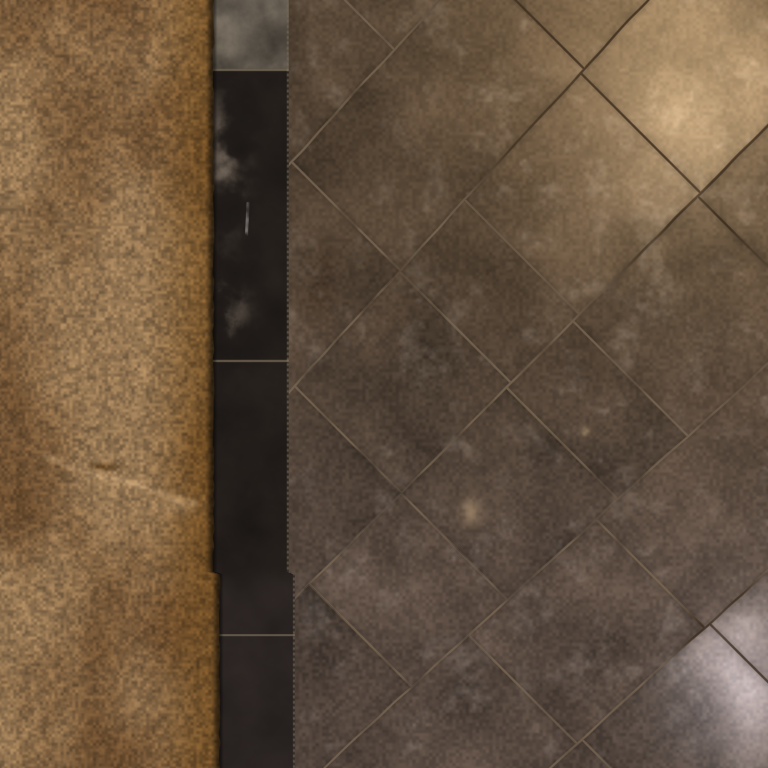
This texture is drawn by a WebGL 2 fragment shader. Its source:

```glsl
#version 300 es
precision highp float;
uniform vec2 u_resolution;
out vec4 fragColor;

const int JOINTS_PER_BAND = 5;
const float NONE = 9.0;
// Cross joints of the six diagonal tile bands
const float JOINTS[30] = float[30](
  0.449, NONE, NONE, NONE, NONE,
  0.671, 0.169, NONE, NONE, NONE,
  0.661, 0.345, 0.167, -0.119, NONE,
  0.653, 0.328, 0.155, -0.120, -0.358,
  0.100, -0.217, NONE, NONE, NONE,
  0.112, -0.205, NONE, NONE, NONE);

float hash(vec2 p) {
  p = fract(p * vec2(0.1031, 0.1137));
  p += dot(p, p.yx + 33.33);
  return fract((p.x + p.y) * p.x * 7.31 + p.y * 91.7);
}

float noise(vec2 p) {
  vec2 i = floor(p), f = fract(p);
  f = f * f * (3.0 - 2.0 * f);
  return mix(mix(hash(i), hash(i + vec2(1, 0)), f.x),
             mix(hash(i + vec2(0, 1)), hash(i + vec2(1, 1)), f.x), f.y);
}

float fbm(vec2 p) {
  float sum = 0.0, amp = 0.5;
  for (int i = 0; i < 5; i++) {
    sum += amp * noise(p);
    p = mat2(1.6, 1.2, -1.2, 1.6) * p + 17.3;
    amp *= 0.5;
  }
  return sum;
}

float glow(vec2 p, vec2 center, vec2 radius) {
  vec2 q = (p - center) / radius;
  return exp(-dot(q, q));
}

float stroke(float dist, float halfWidth, float blur) {
  return 1.0 - smoothstep(halfWidth - blur, halfWidth + blur, abs(dist));
}

float segment(vec2 p, vec2 a, vec2 b) {
  vec2 ab = b - a;
  return length(p - a - ab * clamp(dot(p - a, ab) / dot(ab, ab), 0.0, 1.0));
}

vec3 carpet(vec2 p, float edge, float blur) {
  float patches = fbm(p * vec2(7.0, 5.0) + 3.0);
  float pile = noise(p * 260.0) * 0.6 + noise(p * 120.0) * 0.4;
  vec3 color = mix(vec3(0.42, 0.30, 0.18), vec3(0.58, 0.46, 0.32), smoothstep(0.25, 0.7, patches));
  color = mix(color, vec3(0.43, 0.29, 0.12), 0.75 * smoothstep(0.10, 0.0, edge - p.x));
  color *= 0.72 + 0.56 * pile;
  // Worn crease
  float crease = segment(p, vec2(0.06, 0.405), vec2(0.25, 0.345)) + 0.008 * (fbm(p * 40.0) - 0.5);
  color += vec3(0.20, 0.18, 0.15) * stroke(crease, 0.004, 0.003 + blur) * noise(p * 70.0);
  color += 0.10 * glow(p, vec2(0.235, 0.342), vec2(0.025, 0.012));
  color -= 0.16 * glow(p, vec2(0.135, 0.392), vec2(0.018, 0.005));
  return color * (1.0 - 0.6 * smoothstep(0.012, 0.0, edge - p.x));
}

vec3 borderStrip(vec2 p, float left, float right, float blur) {
  float wear = fbm(p * 22.0);
  vec3 color = mix(vec3(0.10, 0.085, 0.075), vec3(0.165, 0.14, 0.125), wear);
  float dust = glow(p, vec2(0.295, 0.79), vec2(0.025, 0.08)) + glow(p, vec2(0.295, 0.60), vec2(0.025, 0.05));
  color += vec3(0.34, 0.31, 0.27) * dust * smoothstep(0.4, 0.75, wear);
  color = mix(color, vec3(0.36, 0.33, 0.29) * (0.35 + 1.3 * wear), smoothstep(0.906, 0.912, p.y));
  color += vec3(0.03, 0.025, 0.03) * smoothstep(0.27, 0.23, p.y);
  color += 0.35 * stroke(segment(p, vec2(0.321, 0.695), vec2(0.323, 0.735)), 0.002, blur) * noise(p * 150.0);
  // Slab joints and stitched side
  float joint = stroke(p.y - 0.909, 0.0015, blur) + stroke(p.y - 0.530, 0.0015, blur)
              + stroke(p.y - 0.173, 0.0013, blur);
  float stitch = stroke(p.x - right + 0.001, 0.0016, blur) * (0.6 + 0.4 * sin(p.y * 900.0));
  color = mix(color, vec3(0.46, 0.41, 0.33), clamp(joint * 0.75 + stitch * 0.65, 0.0, 1.0));
  return color * (0.55 + 0.45 * smoothstep(0.0, 0.006, p.x - left));
}

vec3 tiledFloor(vec2 p, float blur) {
  // Diagonal axes with a slight fan
  float across = p.x + 1.0 - p.y, along = p.x - 1.0 + p.y;
  across += along * clamp(0.17 * (1.16 - across), -0.05, 0.045) + 0.003 * (noise(p * 25.0) - 0.5);
  float row = (across - 0.315) / 0.283;
  int band = clamp(int(floor(row)), 0, 5);
  float bandDist = abs(row - floor(row + 0.5)) * 0.283;
  float crossDist = NONE, slab = 0.0;
  for (int i = 0; i < JOINTS_PER_BAND; i++) {
    float offset = along - JOINTS[band * JOINTS_PER_BAND + i];
    crossDist = min(crossDist, abs(offset));
    slab += step(0.0, offset);
  }
  float tone = hash(vec2(float(band) * 7.0 + 2.0, slab * 13.0 + 5.0)) - 0.5;

  // Stone
  float stain = fbm(p * 13.0 + tone * 8.0), grain = noise(p * 230.0);
  vec3 color = mix(vec3(0.265, 0.215, 0.17), vec3(0.335, 0.28, 0.245), smoothstep(0.75, 0.1, p.y));
  color *= 1.0 + 0.20 * tone + 0.6 * (stain - 0.48) + 0.26 * (grain - 0.5);
  color += 0.09 * smoothstep(0.5, 0.75, fbm(p * 32.0)) * noise(p * 110.0);
  color -= 0.10 * glow(p, vec2(0.415, 0.635), vec2(0.022, 0.04)) * stain;
  color += vec3(0.20, 0.17, 0.12) * (glow(p, vec2(0.613, 0.335), vec2(0.012, 0.018))
         + glow(p, vec2(0.762, 0.438), vec2(0.007, 0.007)));

  // Warm and cool reflections
  float shade = mix(1.0, 0.5, smoothstep(1.160, 1.168, across));
  float warm = glow(p, vec2(0.91, 0.96), vec2(0.36, 0.36));
  float hot = glow(p, vec2(0.91, 0.86), vec2(0.13, 0.17));
  color += vec3(0.25, 0.20, 0.125) * warm * mix(0.75, 1.0, shade);
  color += vec3(0.29, 0.26, 0.21) * hot * shade * (0.65 + 0.7 * stain);
  float cool = glow(p, vec2(0.97, 0.12), vec2(0.10, 0.13));
  float polished = mix(0.25, 1.0, smoothstep(1.725, 1.735, across));
  color += vec3(0.33, 0.33, 0.36) * cool * polished * (0.6 + 0.8 * stain);

  // Joints: pale in shadow, dark under light
  float lit = clamp(warm + cool, 0.0, 1.0);
  vec3 grout = mix(vec3(0.47, 0.40, 0.32), vec3(0.23, 0.17, 0.11), smoothstep(0.25, 0.6, lit));
  float line = max(stroke(bandDist, 0.0021, blur * 1.4), stroke(crossDist, 0.0021, blur * 1.4));
  float chips = smoothstep(0.15, 0.75, noise(p * 35.0 + 4.0));
  float groove = exp(-min(bandDist, crossDist) * 180.0);
  color *= 1.0 - 0.16 * groove;
  return mix(color, grout, line * mix(0.25 + 0.6 * chips, 0.8, lit));
}

void main() {
  vec2 p = gl_FragCoord.xy / u_resolution;
  float blur = 0.8 / min(u_resolution.x, u_resolution.y);
  float shift = 0.008 * (1.0 - smoothstep(0.252, 0.256, p.y));
  float left = 0.278 + shift, right = 0.376 + shift;
  vec3 color = mix(carpet(p, left, blur), borderStrip(p, left, right, blur),
                   smoothstep(left - blur, left + blur, p.x + 0.003 * (noise(p * 90.0) - 0.5)));
  color = mix(color, tiledFloor(p, blur), smoothstep(right - blur, right + blur, p.x));
  fragColor = vec4(clamp(color, 0.0, 1.0), 1.0);
}
```
